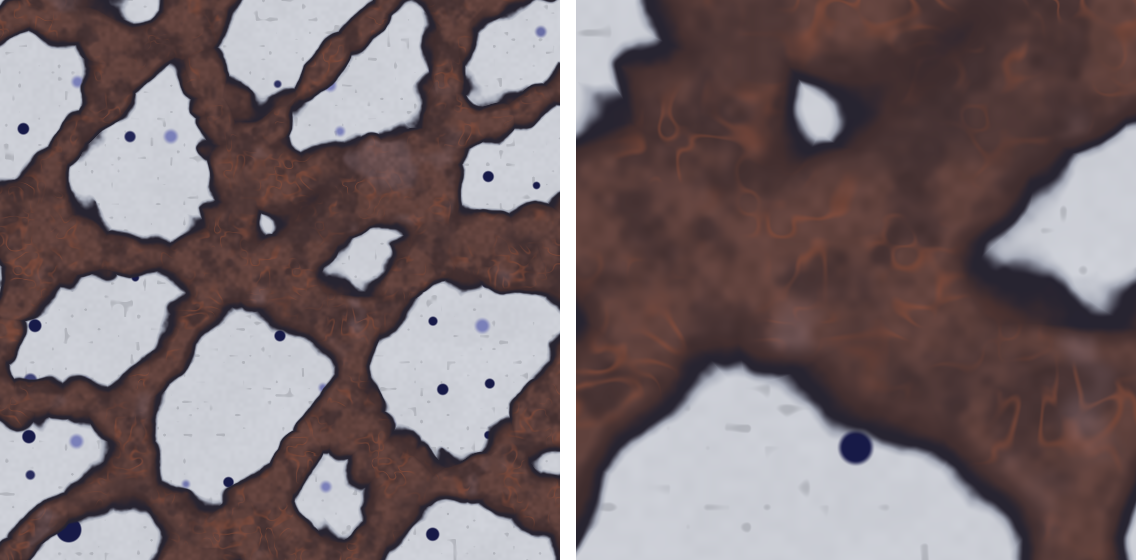
Left: the whole. Right: its middle third, enlarged.
Give the GLSL for this texture, as a WebGL 1 fragment shader.

```glsl
precision highp float;
// Brown porous tissue with dark-rimmed pale cavities and scattered navy droplets.
uniform vec2 u_resolution;

vec2 hash2(vec2 c) {
  vec3 k = fract(c.xyx * vec3(0.1031, 0.1030, 0.0973));
  k += dot(k, k.yzx + 33.33);
  return fract((k.xx + k.yz) * k.zy);
}

float noise(vec2 p) {
  vec2 i = floor(p), f = fract(p);
  f = f * f * (3.0 - 2.0 * f);
  float low = mix(hash2(i).x, hash2(i + vec2(1, 0)).x, f.x);
  float high = mix(hash2(i + vec2(0, 1)).x, hash2(i + vec2(1, 1)).x, f.x);
  return mix(low, high, f.y);
}

float fbm(vec2 p) {
  return 0.55 * noise(p) + 0.3 * noise(p * 2.1 + 7.3) + 0.15 * noise(p * 4.3 + 3.1);
}

// Distance to the nearest jittered point, in grid units.
float nearestPoint(vec2 p) {
  vec2 cell = floor(p);
  float nearest = 4.0;
  for (int y = -1; y <= 1; y++)
    for (int x = -1; x <= 1; x++) {
      vec2 id = cell + vec2(x, y);
      nearest = min(nearest, length(id + hash2(id + 51.0) - p));
    }
  return nearest;
}

vec2 site(vec2 id) { return id + 0.1 + 0.8 * hash2(id + 17.0); }
float isLarge(vec2 id) { return step(0.35, hash2(id + 83.0).y); }

// Weighted Voronoi cells shrunk into rounded cavities; positive inside a cavity.
float cavity(vec2 q) {
  vec2 cell = floor(q), owner = cell;
  float best = 20.0;
  for (int y = -2; y <= 2; y++)
    for (int x = -2; x <= 2; x++) {
      vec2 id = cell + vec2(x, y), away = site(id) - q;
      float power = dot(away, away) - 0.25 * isLarge(id);
      if (power < best) { best = power; owner = id; }
    }
  float sum = 0.0001;
  for (int y = -2; y <= 2; y++)
    for (int x = -2; x <= 2; x++) {
      vec2 id = cell + vec2(x, y), away = site(id) - q;
      float gap = length(site(id) - site(owner));
      if (gap > 0.01) {
        float power = dot(away, away) - 0.25 * isLarge(id);
        sum += exp(-16.0 * (power - best) / (2.0 * gap));
      }
    }
  return -log(sum) / 16.0 - mix(0.23, 0.13, isLarge(owner));
}

// Droplets: x is coverage, y is paleness.
vec2 droplets(vec2 p) {
  vec2 g = p * 11.0, id = floor(g);
  vec2 kind = hash2(id + 131.0), look = hash2(id + 211.0);
  vec2 center = 0.3 + 0.4 * hash2(id + 29.0);
  float radius = 0.006 + 0.006 * look.x + 0.015 * step(0.975, kind.y);
  float pale = smoothstep(0.55, 0.9, look.y) * step(kind.y, 0.975);
  float d = length(fract(g) - center) / 11.0 - radius;
  float soft = 0.002 + 0.003 * pale;
  return vec2(step(kind.x, 0.45) * (1.0 - smoothstep(-soft, soft, d)), pale);
}

void main() {
  vec2 p = gl_FragCoord.xy / min(u_resolution.x, u_resolution.y);

  // Cavities lean along the rising diagonal; round bulges scallop their walls.
  vec2 warped = p + 0.035 * (vec2(fbm(p * 9.0), fbm(p * 9.0 + 40.0)) - 0.5);
  vec2 leaning = 0.707 * vec2(0.82 * (warped.x + warped.y), 1.2 * (warped.y - warped.x));
  float bulge = nearestPoint(p * 13.0 + 0.6 * noise(p * 20.0));
  float scallop = mix(0.012, 0.045, noise(p * 5.0 + 9.0));
  float d = cavity(leaning * 3.8 + 5.0) / 3.8 + scallop * (bulge - 0.5);
  d += 0.006 * (fbm(p * 45.0) - 0.5);

  // Tissue: mottled brown, curled rusty flecks and faint mauve patches.
  vec2 curl = p + 0.02 * vec2(noise(p * 35.0), noise(p * 35.0 + 13.0));
  float mottle = fbm(p * 32.0 + 21.0);
  float grain = noise(p * 130.0);
  float ridge = 1.0 - abs(2.0 * noise(curl * 75.0) - 1.0);
  vec3 tissue = mix(vec3(0.28, 0.20, 0.20), vec3(0.38, 0.26, 0.24),
                    smoothstep(0.25, 0.6, mottle));
  float fleck = smoothstep(0.65, 1.0, ridge) * smoothstep(0.4, 0.7, fbm(p * 24.0 + 60.0));
  tissue = mix(tissue, vec3(0.51, 0.29, 0.22), 0.6 * fleck);
  tissue = mix(tissue, vec3(0.46, 0.37, 0.39), 0.5 * smoothstep(0.66, 0.82, fbm(p * 11.0 + 90.0)));
  tissue *= 0.93 + 0.14 * grain;
  tissue = mix(tissue, vec3(0.24, 0.18, 0.19), 0.45 * smoothstep(0.5, 0.85, bulge));

  // Shadow and blue-black rim beside each cavity.
  tissue = mix(tissue, vec3(0.24, 0.17, 0.175), 0.85 * smoothstep(-0.024, -0.009, d));
  float rim = smoothstep(-0.012, -0.004, d + 0.005 * (mottle - 0.5));
  tissue = mix(tissue, vec3(0.14, 0.135, 0.19), 0.9 * rim);

  // Pale fluid with faint clouding, specks and droplets.
  vec3 fluid = vec3(0.80, 0.81, 0.84) + 0.03 * (fbm(p * 14.0) - 0.5) + 0.02 * (grain - 0.5);
  fluid -= 0.10 * smoothstep(0.86, 0.97, noise(p * 85.0 + 33.0));
  fluid = mix(vec3(0.60, 0.62, 0.68), fluid, smoothstep(0.0, 0.006, d));
  vec2 drop = droplets(p);
  vec3 ink = mix(vec3(0.09, 0.10, 0.28), vec3(0.48, 0.50, 0.72), drop.y);
  fluid = mix(fluid, ink, drop.x);

  gl_FragColor = vec4(mix(tissue, fluid, smoothstep(-0.0025, 0.0025, d)), 1.0);
}
```
